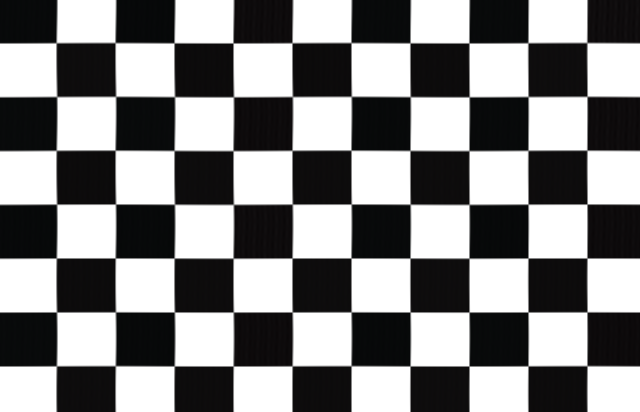
Give the GLSL for this pattern, as a Shadertoy shader.

```glsl
// Black and white checkerboard with soft grey seams and faintly worn dark tiles.

const float TAU = 6.2831853;

// Layout, as fractions of the canvas
const vec2 TILE_SIZE = vec2(0.0921, 0.1307);
const vec2 GRID_ORIGIN = vec2(0.0890, 0.1109);

// Seams, as a fraction of the canvas height
const float SEAM_HALF_WIDTH = 0.0026;
const float SEAM_WOBBLE = 0.0004;

// Colours
const vec3 WHITE = vec3(1.0);
const vec3 NEUTRAL_BLACK = vec3(0.050, 0.045, 0.047);
const vec3 COOL_BLACK = vec3(0.030, 0.036, 0.038);
const vec3 WARM_BLACK = vec3(0.052, 0.042, 0.046);

// Wear
const float TONE_VARIATION = 0.008;
const float GRAIN_STRENGTH = 0.004;
const float STREAK_STRENGTH = 0.018;
const float WORN_COLUMN_PERIOD = 6.0;
const float WORN_COLUMN = 3.0;

float hash(vec2 p) {
    return fract(sin(dot(p, vec2(127.1, 311.7))) * 43758.5);
}

// Layered sines forming fine vertical threads, roughly -1 to 1
float threads(vec2 p, float phase) {
    float coarse = sin(TAU * (p.x * 5.0 + phase));
    float fine = sin(TAU * (p.x * 11.0 - phase) + 0.6 * sin(p.y * 7.0));
    float breaks = 0.7 + 0.3 * sin(TAU * (p.y * 4.0 + phase + p.x));
    return (0.4 * coarse + 0.6 * fine) * breaks;
}

vec3 darkTile(vec2 tile, vec2 local) {
    float seed = hash(tile);
    bool evenRow = mod(tile.y, 2.0) < 0.5;
    bool worn = evenRow && abs(mod(tile.x, WORN_COLUMN_PERIOD) - WORN_COLUMN) < 0.5;

    vec3 base = worn ? WARM_BLACK : (evenRow ? COOL_BLACK : NEUTRAL_BLACK);
    float strength = worn ? STREAK_STRENGTH * mix(0.5, 1.0, seed) : GRAIN_STRENGTH;
    return base + (seed - 0.5) * TONE_VARIATION + strength * threads(local, seed);
}

void mainImage(out vec4 fragColor, in vec2 fragCoord) {
    vec2 uv = fragCoord / iResolution.xy;
    vec2 heightUnits = vec2(iResolution.x / iResolution.y, 1.0);

    // Slightly uneven seams
    uv += SEAM_WOBBLE * sin(uv.yx * vec2(23.0, 17.0) + vec2(0.5, 1.9));

    // Tile index and position within it
    vec2 grid = (uv - GRID_ORIGIN) / TILE_SIZE;
    vec2 tile = floor(grid);
    vec2 local = grid - tile;

    // Parity fades to grey where tiles meet
    vec2 seamDistance = min(local, 1.0 - local) * TILE_SIZE * heightUnits;
    float softness = max(SEAM_HALF_WIDTH, 0.75 / iResolution.y);
    vec2 fade = smoothstep(vec2(0.0), vec2(softness), seamDistance);
    float parity = 1.0 - 2.0 * mod(tile.x + tile.y, 2.0);
    float whiteness = 0.5 + 0.5 * parity * fade.x * fade.y;

    fragColor = vec4(mix(darkTile(tile, local), WHITE, whiteness), 1.0);
}
```
